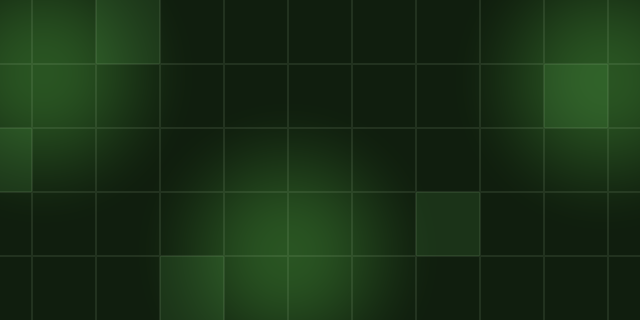
Reproduce this background procedurally as a WebGL 2 fragment shader.

```glsl
#version 300 es
precision highp float;
// Dark green backdrop with three soft round glows, a thin square grid
// and a few faintly lit cells. Lengths are in canvas heights; glows and
// cells are blended in turn, and the grid lines are laid over them.

uniform vec2 u_resolution;
out vec4 fragColor;

const vec3 BASE = vec3(0.062, 0.118, 0.054);
const vec3 GLOW = vec3(0.160, 0.328, 0.132);
const vec3 CELL_TINT = vec3(0.39, 0.75, 0.36);
const vec3 LINE_TINT = vec3(0.75, 0.85, 0.70);

const float CELL = 0.2;
const vec2 GRID_ORIGIN = vec2(0.1, 0.0);
const float LINE_WIDTH = 1.0 / 256.0;

const vec2 GLOW_CENTERS[3] = vec2[3](
    vec2(0.135, 0.77), vec2(0.90, 0.21), vec2(1.89, 0.75));

// Column and row of each lit cell
const vec2 LIT_CELLS[5] = vec2[5](
    vec2(-1.0, 2.0), vec2(1.0, 4.0), vec2(2.0, 0.0),
    vec2(6.0, 1.0), vec2(8.0, 3.0));

// Soft disc: 1 in the middle, fading smoothly to 0 at the radius
float softDisc(vec2 p, vec2 center, float radius) {
    return 1.0 - smoothstep(0.02, radius, length(p - center));
}

// Signed distance to an axis-aligned square
float squareDistance(vec2 p, vec2 center, float halfSize) {
    vec2 d = abs(p - center) - halfSize;
    return length(max(d, 0.0)) + min(max(d.x, d.y), 0.0);
}

// Anti-aliased coverage of a shape from its signed distance
float coverage(float distanceToEdge, float pixel) {
    return clamp(0.5 - distanceToEdge / pixel, 0.0, 1.0);
}

// Coverage of the nearest horizontal or vertical grid line
float gridLines(vec2 p, float spacing, float width, float pixel) {
    vec2 toLine = abs(fract(p / spacing + 0.5) - 0.5) * spacing;
    return coverage(min(toLine.x, toLine.y) - 0.5 * width, pixel);
}

void main() {
    float pixel = 1.0 / u_resolution.y;
    vec2 p = gl_FragCoord.xy * pixel;
    vec2 gridPos = p - GRID_ORIGIN;
    vec3 color = BASE;

    // Glows
    for (int i = 0; i < 3; i++) {
        color = mix(color, GLOW, softDisc(p, GLOW_CENTERS[i], 0.49));
    }

    // Lit cells
    for (int i = 0; i < 5; i++) {
        vec2 center = (LIT_CELLS[i] + 0.5) * CELL;
        float d = squareDistance(gridPos, center, 0.5 * CELL);
        color = mix(color, CELL_TINT, 0.13 * coverage(d, pixel));
    }

    // Grid, left open along the bottom and top borders
    float inside = step(LINE_WIDTH, p.y) * step(p.y, 1.0 - LINE_WIDTH);
    float lines = gridLines(gridPos, CELL, LINE_WIDTH, pixel);
    float columns = coverage(
        abs(fract(gridPos.x / CELL + 0.5) - 0.5) * CELL - 0.5 * LINE_WIDTH, pixel);
    color = mix(color, LINE_TINT, 0.17 * mix(columns, lines, inside));

    fragColor = vec4(color, 1.0);
}
```
